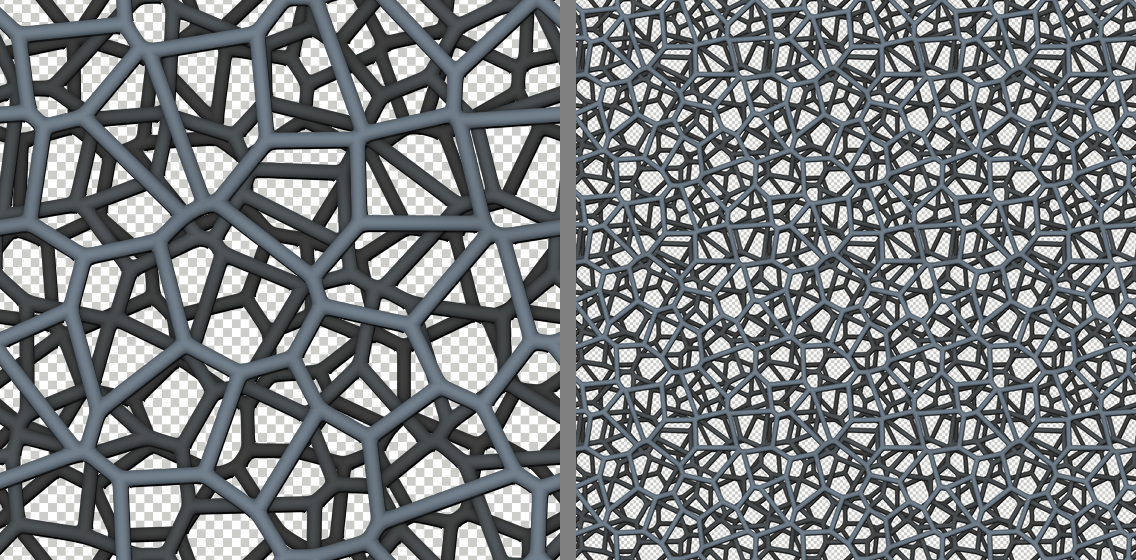
Left: one tile. Right: repeated 3 by 3.
Give the GLSL for this pattern, as a WebGL 2 fragment shader.

```glsl
#version 300 es
precision highp float;

uniform vec2 u_resolution;
out vec4 outColor;

const vec3 DEEP_GREY = vec3(0.24, 0.245, 0.24);
const vec3 STEEL_BLUE = vec3(0.445, 0.50, 0.55);
const vec3 CHECK_GREY = vec3(0.80, 0.80, 0.79);
const vec2 SHADOW_OFFSET = vec2(0.0014, -0.0032);
const int LAYERS = 3;

vec2 hash2(vec2 p, float seed) {
    vec3 q = fract(vec3(p.xyx + seed * 17.3) * vec3(0.1031, 0.1030, 0.0973));
    q += dot(q, q.yzx + 33.33);
    return fract((q.xx + q.yz) * q.zy);
}

// Gradient noise that wraps after "period" lattice steps
float gradientAt(vec2 cell, vec2 offset, float period, float seed) {
    float angle = 6.2832 * hash2(mod(cell, period), seed).x;
    return dot(vec2(cos(angle), sin(angle)), offset);
}

float gradientNoise(vec2 p, float period, float seed) {
    vec2 i = floor(p), f = fract(p);
    vec2 u = f * f * f * (f * (f * 6.0 - 15.0) + 10.0);
    vec2 e = vec2(1.0, 0.0);
    float low = mix(gradientAt(i, f, period, seed),
                    gradientAt(i + e.xy, f - e.xy, period, seed), u.x);
    float high = mix(gradientAt(i + e.yx, f - e.yx, period, seed),
                     gradientAt(i + e.xx, f - e.xx, period, seed), u.x);
    return mix(low, high, u.y);
}

// Vector from the point to the seed of a wrapped cell
vec2 toSeed(vec2 cell, vec2 p, float count, float seed) {
    return cell + 0.02 + 0.96 * hash2(mod(cell, count), seed) - p;
}

// Cell borders: x = rounded distance, yz = direction away from the border
vec3 cellWeb(vec2 uv, float count, float seed, float rounding) {
    vec2 p = uv * count;
    vec2 base = floor(p), home = base, nearest = vec2(8.0);
    for (int y = -1; y <= 1; y++)
    for (int x = -1; x <= 1; x++) {
        vec2 cell = base + vec2(x, y);
        vec2 r = toSeed(cell, p, count, seed);
        if (dot(r, r) < dot(nearest, nearest)) {
            nearest = r;
            home = cell;
        }
    }
    float sum = 1e-30, closest = 8.0;
    vec2 away = vec2(0.0);
    for (int y = -2; y <= 2; y++)
    for (int x = -2; x <= 2; x++) {
        if (x == 0 && y == 0) continue;
        vec2 r = toSeed(home + vec2(x, y), p, count, seed);
        vec2 across = normalize(r - nearest);
        float d = dot(0.5 * (r + nearest), across) / count;
        sum += exp(-d / rounding);
        if (d < closest) {
            closest = d;
            away = -across;
        }
    }
    return vec3(max(-log(sum) * rounding, 0.0), away);
}

float fill(float d, float pixel) {
    return 1.0 - smoothstep(-0.7 * pixel, 0.7 * pixel, d);
}

vec3 checker(vec2 uv, float repeats, float pixel) {
    vec2 d = (abs(fract(uv * repeats) - 0.5) - 0.25) / repeats;
    vec2 s = smoothstep(-0.5 * pixel, 0.5 * pixel, d);
    return mix(CHECK_GREY, vec3(1.0), s.x + s.y - 2.0 * s.x * s.y);
}

// Round strut, brightest on its upper left flank
vec3 strutColor(float depth, float across, float facing) {
    float profile = 1.0 - across * across;
    float light = 0.61 + 0.39 * profile + 0.10 * across * facing;
    return mix(DEEP_GREY, STEEL_BLUE, depth) * light;
}

void main() {
    vec2 uv = gl_FragCoord.xy / u_resolution;
    float pixel = 1.0 / min(u_resolution.x, u_resolution.y);
    vec2 lightDir = normalize(vec2(-0.4, 1.0));
    vec3 ink = vec3(0.0);
    float cover = 0.0;

    // Stack the webs from back to front
    for (int i = 0; i < LAYERS; i++) {
        float level = float(i);
        float radius = 0.0115 + 0.001 * level;
        vec3 web = cellWeb(uv, 7.0 - level, level + 1.0, 0.0025);
        float d = web.x - radius;
        float strut = fill(d, pixel);
        float shadow = fill(d - dot(web.yz, SHADOW_OFFSET), pixel);

        // Soft shade on the struts behind, then a crisp cast edge
        ink *= 1.0 - 0.3 * exp(-max(d, 0.0) / 0.006);
        ink *= 1.0 - 0.6 * shadow;

        float haze = gradientNoise(uv * 4.0, 4.0, level + 5.0);
        float depth = clamp(0.25 * level * level + 0.3 * haze, 0.0, 1.0);
        float across = min(web.x / radius, 1.0);
        vec3 color = strutColor(depth, across, dot(web.yz, lightDir));
        ink = mix(ink, color, strut);
        cover = max(cover, max(strut, shadow));
    }

    outColor = vec4(mix(checker(uv, 32.0, pixel), ink, cover), 1.0);
}
```
